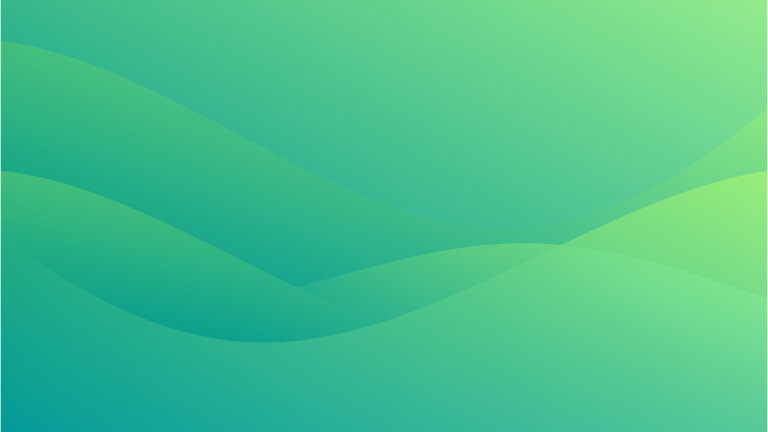
Give the GLSL for this background, as a Shadertoy shader.

```glsl
// Overlapping teal-to-lime waves on a diagonal gradient.
// Each wave is a height curve made of cubic Hermite spans; the area below
// it is filled with its own gradient, painted from back to front.

#define EDGE_SOFTNESS 0.75
#define RIM_WIDTH 0.0013
#define RIM_STRENGTH 0.65
#define CREST_GLOW 0.025

// Cubic span from a to b (x = position, y = height, z = slope).
float span(float x, vec3 a, vec3 b) {
    float h = b.x - a.x;
    float s = clamp((x - a.x) / h, 0.0, 1.0);
    float r = 1.0 - s;
    return mix(a.y, b.y, s * s * (3.0 - 2.0 * s))
         + h * s * r * (a.z * r - b.z * s);
}

// Wave through a start, one middle knot and an end.
float wave(float x, vec3 start, vec3 middle, vec3 end) {
    return x < middle.x ? span(x, start, middle) : span(x, middle, end);
}

// Teal-to-lime gradient; tone = constant, x, y and xy weights.
vec3 gradient(vec2 p, vec4 tone, float warmth) {
    float t = clamp(dot(tone, vec4(1.0, p, p.x * p.y)), 0.0, 0.62);
    return vec3(t, 0.6 + 0.56 * t, 0.6 - warmth * p.y);
}

// Smooth coverage of the area below a curve.
float below(float y, float height) {
    float d = height - y;
    float w = EDGE_SOFTNESS * fwidth(d);
    return smoothstep(-w, w, d);
}

void mainImage(out vec4 fragColor, in vec2 fragCoord) {
    vec2 p = fragCoord / iResolution.xy;

    // Wave heights, back to front
    float valley = wave(p.x, vec3(0.0, 0.905, -0.21),
                        vec3(0.658, 0.472, 0.0), vec3(1.0, 0.751, 1.5));
    float slope = span(p.x, vec3(0.0, 0.605, -0.18), vec3(0.521, 0.24, -0.53));
    float hill = p.x < 0.175
        ? span(p.x, vec3(0.0, 0.46, -2.2), vec3(0.175, 0.265, 0.06))
        : wave(p.x, vec3(0.175, 0.265, 0.06),
               vec3(0.68, 0.437, 0.0), vec3(1.0, 0.307, -0.65));
    float front = wave(p.x, vec3(0.0, 0.46, -1.4),
                       vec3(0.345, 0.207, 0.0), vec3(1.0, 0.605, 0.27));

    // Backdrop and rear waves
    vec3 color = gradient(p, vec4(-0.16, 0.37, 0.37, 0.0), 0.05);
    color = mix(color, gradient(p, vec4(-0.235, 0.37, 0.55, 0.0), 0.12),
                below(p.y, valley));
    color = mix(color, gradient(p, vec4(-0.2, 0.3, 0.75, 0.0), 0.2),
                below(p.y, slope));

    // Hill, clearing from left to right
    float hillCover = below(p.y, hill);
    color = mix(color, gradient(p, vec4(-0.24, 0.5, 0.7, 0.0), 0.2),
                hillCover * 0.9 * smoothstep(0.1, 0.6, p.x));

    // Front wave, with the hill crest showing through on the right
    vec3 frontColor = gradient(p, vec4(0.01, 0.33, 0.28, 0.15), 0.2);
    frontColor += CREST_GLOW * hillCover * smoothstep(0.6, 0.85, p.x)
                * smoothstep(0.3, 0.0, hill - p.y);
    color = mix(color, frontColor, below(p.y, front));

    // Thin pale rim at both sides
    float side = min(p.x, 1.0 - p.x);
    float rim = 1.0 - smoothstep(0.5 * RIM_WIDTH, 1.5 * RIM_WIDTH, side);
    color = mix(color, vec3(1.0), RIM_STRENGTH * rim);

    fragColor = vec4(color, 1.0);
}
```
